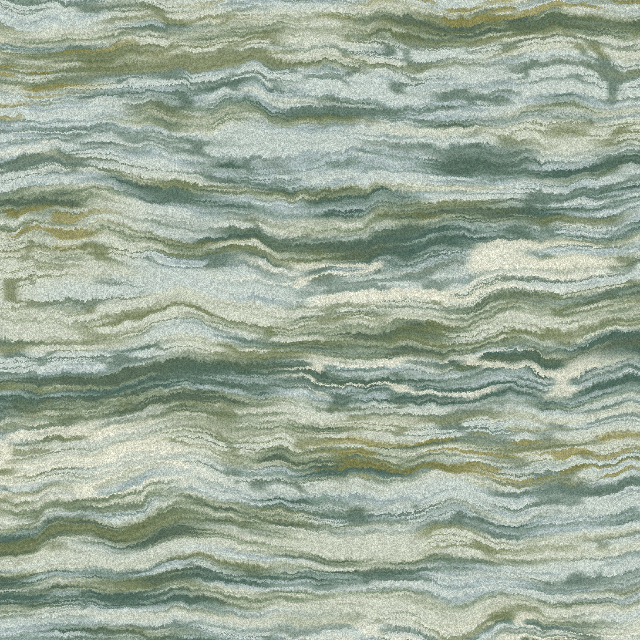
Give the GLSL for this texture, as a WebGL 2 fragment shader.

```glsl
#version 300 es
precision highp float;

#define FOLD 0.058
#define BAND_FREQ 18.0
#define VEIN_STRENGTH 0.72
#define SEAM_STRENGTH 0.85
#define OCHRE_STRENGTH 0.6
#define GRAIN 0.42
#define GRAIN_FREQ 830.0
#define FRAY 0.0055

uniform vec2 u_resolution;
out vec4 fragColor;

float hash(vec2 cell) {
    vec3 q = fract(cell.xyx * 0.1031);
    q += dot(q, q.yzx + 33.33);
    return fract((q.x + q.y) * q.z);
}

float noise(vec2 p) {
    vec2 cell = floor(p);
    vec2 f = fract(p);
    f = f * f * f * (f * (f * 6.0 - 15.0) + 10.0);
    float low = mix(hash(cell), hash(cell + vec2(1, 0)), f.x);
    float high = mix(hash(cell + vec2(0, 1)), hash(cell + vec2(1, 1)), f.x);
    return mix(low, high, f.y);
}

// Height within the folded strata: broad waves first, then smaller crumples
float foldedHeight(vec2 p) {
    float h = p.y;
    float amplitude = FOLD;
    vec2 freq = vec2(5.5, 4.0);
    for (int i = 0; i < 5; i++) {
        float n = noise(p * freq + 17.3 * float(i + 1));
        float crest = 1.0 - abs(2.0 * n - 1.0);
        h += amplitude * (mix(n, crest, i > 1 ? 0.5 : 0.0) - 0.5);
        freq *= 2.15;
        amplitude *= 0.46;
    }
    return h;
}

// Layered tone, from thick beds down to thin laminae, centred on one half
float strataTone(vec2 s) {
    float tone = 0.0;
    float total = 0.0;
    float weight = 1.0;
    vec2 freq = vec2(1.4, BAND_FREQ);
    for (int i = 0; i < 5; i++) {
        tone += weight * noise(s * freq + 41.7 * float(i + 1));
        total += weight;
        freq *= vec2(2.0, 2.1);
        weight *= 0.87;
    }
    return tone / total;
}

// Thin line along the middle contour of a stretched noise
float contour(vec2 p, float width) {
    return 1.0 - smoothstep(0.2 * width, width, abs(noise(p) - 0.5));
}

vec3 stoneColor(float tone, float warmth) {
    vec3 dark = mix(vec3(0.31, 0.41, 0.37), vec3(0.35, 0.42, 0.35), warmth);
    vec3 mid = mix(vec3(0.54, 0.62, 0.58), vec3(0.53, 0.59, 0.49), warmth);
    vec3 light = mix(vec3(0.65, 0.715, 0.71), vec3(0.68, 0.715, 0.63), warmth);
    vec3 pale = mix(vec3(0.76, 0.81, 0.78), vec3(0.785, 0.81, 0.74), warmth);
    vec3 col = mix(dark, mid, smoothstep(0.31, 0.42, tone));
    col = mix(col, light, smoothstep(0.41, 0.48, tone));
    return mix(col, pale, smoothstep(0.48, 0.545, tone));
}

void main() {
    vec2 p = gl_FragCoord.xy / min(u_resolution.x, u_resolution.y);

    // Grit roughens the edges of the layers
    float fineGrit = noise(p * GRAIN_FREQ + 5.0);
    float coarseGrit = noise(p * GRAIN_FREQ * 0.45 + 90.0);
    float looseGrit = noise(p.yx * GRAIN_FREQ + 37.0);
    float height = foldedHeight(p) + FRAY * (mix(coarseGrit, looseGrit, 0.5) - 0.5);
    vec2 s = vec2(p.x + 0.15 * height, height + 1.0);

    // Beds of cool and warm stone
    float tone = strataTone(s);
    float tint = 0.5 * noise(s * vec2(1.5, 20.0) + 211.0)
               + 0.5 * noise(s * vec2(5.0, 80.0) + 307.0);
    vec3 col = stoneColor(tone, smoothstep(0.36, 0.66, tint));

    // Green veins that fade in and out
    float veins = contour(s * vec2(6.0, 62.0) + 131.0, 0.13)
                + 0.8 * contour(s * vec2(11.0, 115.0) + 173.0, 0.15);
    float veinPatch = smoothstep(0.2, 0.65, noise(s * vec2(8.0, 40.0) + 61.0));
    vec3 veinColor = mix(vec3(0.33, 0.42, 0.36), vec3(0.43, 0.47, 0.32), smoothstep(0.4, 0.7, tint));
    col = mix(col, veinColor, VEIN_STRENGTH * min(veins, 1.0) * veinPatch);

    // Ochre threads and cream seams in a few beds
    float richBed = smoothstep(0.72, 0.88, noise(s * vec2(1.2, 11.0) + 253.0));
    float thread = smoothstep(0.62, 0.80, noise(s * vec2(15.0, 140.0) + 29.0));
    col = mix(col, vec3(0.53, 0.50, 0.25), OCHRE_STRENGTH * richBed * thread);
    float seamBed = smoothstep(0.62, 0.78, noise(s * vec2(1.3, 12.0) + 337.0));
    float seam = contour(s * vec2(8.0, 72.0) + 389.0, 0.18);
    col = mix(col, vec3(0.89, 0.89, 0.81), SEAM_STRENGTH * seamBed * seam);

    // Sandy grain
    float grit = mix(coarseGrit, fineGrit, 0.65) - 0.5;
    col *= 1.0 + GRAIN * grit;
    fragColor = vec4(clamp(col, 0.0, 1.0), 1.0);
}
```
